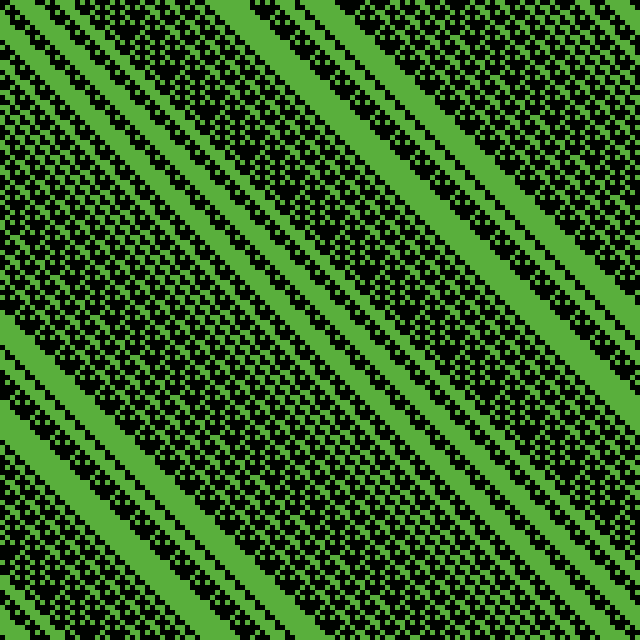
This pattern is drawn by a three.js fragment shader. Its source:

```glsl
varying vec2 vUv;

const float CELLS = 128.0;
const float CYCLE = 64.0;
const int MAX_PAIRS = 7;
const vec3 GREEN = vec3(0.35, 0.685, 0.235);
const vec3 BLACK = vec3(0.0, 0.01, 0.0);

float hash(float p) {
  p = fract(p * 0.1031);
  p *= p + 33.33;
  p *= p + p;
  return fract(p);
}

// State of one blinking lane: each lane flips while the lane before it is off
float blink(float lane, float time, float seed) {
  float state[MAX_PAIRS];
  for (int i = 0; i < MAX_PAIRS; i++) {
    state[i] = step(0.5, hash(seed + float(i) * 7.0));
  }
  for (int t = 0; t < int(CYCLE); t++) {
    if (float(t) >= time) break;
    float before = 0.0;
    for (int i = 0; i < MAX_PAIRS; i++) {
      float current = state[i];
      state[i] = abs(current - (1.0 - before));
      before = current;
    }
  }
  float result = 0.0;
  for (int i = 0; i < MAX_PAIRS; i++) {
    if (float(i) == lane) result = state[i];
  }
  return result;
}

// Group of diagonal bands, each alternating solid and blinking lanes
float bands(float diagonal, float time, float start, float pitch, float repeats, float pairs) {
  float offset = mod(diagonal - start, CELLS);
  float index = floor(offset / pitch);
  float fromRight = 2.0 * pairs - 1.0 - (offset - index * pitch);
  if (index >= repeats || fromRight < 0.0) return 0.0;
  if (mod(fromRight, 2.0) < 0.5) return 1.0;
  return blink(floor(fromRight * 0.5), time, start + index * pitch);
}

// Black coverage of the grid cell that holds a point
float weave(vec2 uv) {
  vec2 cell = floor(uv * CELLS);
  float row = CELLS - 1.0 - cell.y;
  float d = mod(cell.x - row, CELLS);
  float t = mod(row, CYCLE);

  // Wide dense belt and its light fringe
  float ink = bands(d, t, 14.0, 14.0, 1.0, 7.0);
  ink += bands(d, t, 29.0, 5.0, 2.0, 2.0);
  ink += bands(d, t, 39.0, 2.0, 1.0, 1.0);

  // Separate lines on the open ground
  ink += bands(d, t, 49.0, 6.0, 1.0, 3.0);
  ink += bands(d, t, 58.0, 2.0, 1.0, 1.0);
  ink += bands(d, t, 67.0, 6.0, 1.0, 3.0);

  // Second belt, thinning out to single lines
  ink += bands(d, t, 74.0, 5.0, 2.0, 2.0);
  ink += bands(d, t, 84.0, 10.0, 1.0, 5.0);
  ink += bands(d, t, 95.0, 5.0, 2.0, 2.0);
  ink += bands(d, t, 105.0, 3.0, 2.0, 1.0);
  ink += bands(d, t, 111.0, 6.0, 2.0, 2.0);
  ink += bands(d, t, 126.0, 9.0, 2.0, 2.0);
  return ink;
}

void main() {
  // Four samples per pixel smooth the cell edges
  vec2 footprint = fwidth(vUv);
  float ink = 0.0;
  for (int i = 0; i < 4; i++) {
    vec2 corner = vec2(mod(float(i), 2.0), floor(float(i) * 0.5)) - 0.5;
    ink += 0.25 * weave(vUv + corner * 0.5 * footprint);
  }
  gl_FragColor = vec4(mix(GREEN, BLACK, ink), 1.0);
}
```
